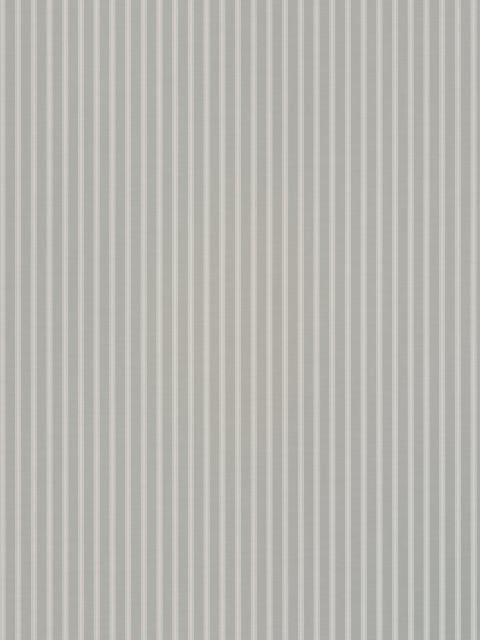
Give the GLSL for this pattern, as a Shadertoy shader.

```glsl
// Grey ticking-stripe cloth: pale triple pinstripes on a softly shaded woven ground.

float hash(vec2 p) {
    return fract(sin(dot(p, vec2(127.1, 311.7))) * 43758.5453);
}

float noise(vec2 p) {
    vec2 i = floor(p), f = fract(p);
    f = f * f * (3.0 - 2.0 * f);
    return mix(mix(hash(i), hash(i + vec2(1, 0)), f.x),
               mix(hash(i + vec2(0, 1)), hash(i + vec2(1, 1)), f.x), f.y);
}

// Box-filtered coverage of a band of the given half width
float band(float d, float halfWidth, float px) {
    return clamp((min(d + 0.5 * px, halfWidth) - max(d - 0.5 * px, -halfWidth)) / px, 0.0, 1.0);
}

void mainImage(out vec4 fragColor, in vec2 fragCoord) {
    vec2 uv = fragCoord / iResolution.xy;
    vec2 p = fragCoord / iResolution.x;

    // Stripe repeat: signed distance from the nearest stripe centre
    float repeats = 30.56;
    float px = repeats / iResolution.x;
    float sway = 0.03 * (noise(vec2(2.0, p.y * 3.0)) - 0.5);
    float d = fract(uv.x * repeats - 0.16 + sway + 0.5) - 0.5;

    // Pale backing, broad centre line and two fine side lines
    float backing = band(d, 0.185, px);
    float centre = band(d, 0.075, px);
    float sides = band(abs(d) - 0.155, 0.03, px);

    vec3 ground = vec3(0.682, 0.684, 0.667);
    vec3 col = mix(ground, vec3(0.745, 0.738, 0.718), backing);
    col = mix(col, vec3(0.808, 0.800, 0.782), centre);
    col = mix(col, vec3(0.785, 0.777, 0.758), sides);

    // Soft folds of light, a warm middle and a cool, darker lower right
    col *= 1.0 + 0.02 * (noise(p * vec2(5.0, 2.5)) - 0.5);
    col += vec3(0.008, 0.002, -0.004) * exp(-6.0 * dot(uv - vec2(0.4, 0.5), uv - vec2(0.4, 0.5)));
    float corner = smoothstep(0.5, 1.0, uv.x) * smoothstep(0.55, 0.0, uv.y);
    col += corner * mix(vec3(-0.028, -0.022, -0.02), vec3(-0.012, 0.0, 0.018), backing);

    // Woven grain: crosswise threads, short slubs and fine speckle
    float threads = noise(p * vec2(40.0, 330.0)) - 0.5;
    float slubs = noise(p * vec2(160.0, 24.0) + 17.0) - 0.5;
    float speckle = hash(floor(p * 384.0)) - 0.5;
    col += 0.012 * threads + 0.006 * slubs + 0.008 * speckle;

    fragColor = vec4(col, 1.0);
}
```
